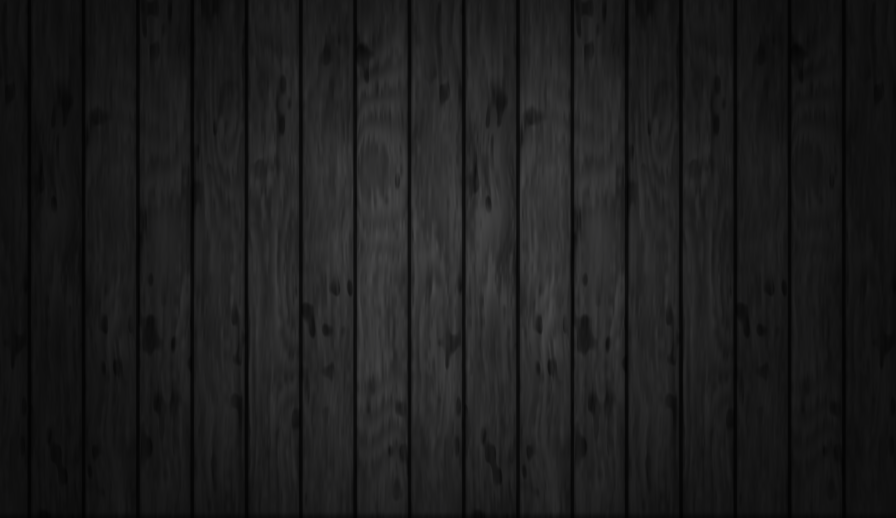
Write a Shadertoy shader that draws this texture.

```glsl
#define PLANKS 16.5
#define FIRST_SEAM 0.54
#define PLANK_CYCLE 8.0
#define SEAM_WIDTH 0.028
#define GRAIN_DEPTH 0.50
#define RING_DEPTH 0.13
#define FLECK_DEPTH 0.42
#define PLANK_VARIATION 0.14
#define CENTRE_LIGHT 0.225
#define EDGE_LIGHT 0.066
#define WOOD_TINT vec3(1.0, 1.0, 1.005)

float hash(vec2 p) {
    return fract(sin(dot(p, vec2(127.1, 311.7))) * 43758.5453);
}

float noise(vec2 p) {
    vec2 cell = floor(p), f = fract(p);
    f = f * f * (3.0 - 2.0 * f);
    float low = mix(hash(cell), hash(cell + vec2(1, 0)), f.x);
    float high = mix(hash(cell + vec2(0, 1)), hash(cell + vec2(1, 1)), f.x);
    return mix(low, high, f.y);
}

// Brightness factor of the wood; q is measured in plank widths
float woodGrain(vec2 q) {
    q.x += 0.10 * (noise(q * vec2(1.5, 0.9)) - 0.5);

    // Long fibres and short pores
    float fibres = 0.6 * noise(q * vec2(19.0, 1.3)) + 0.4 * noise(q * vec2(31.0, 5.0) + 17.0);
    float shade = 1.0 + GRAIN_DEPTH * (fibres - 0.5);

    // Stretched growth rings
    float rings = sin(38.0 * noise(q * vec2(1.8, 0.32) + 5.0) + 3.0 * fibres);
    shade += RING_DEPTH * rings * noise(q * vec2(2.0, 0.5) + 31.0);

    // Broad stains and dark worn flecks
    shade += 0.22 * (noise(q * vec2(2.5, 0.6) + 43.0) - 0.5);
    float patches = smoothstep(0.5, 0.8, noise(q * vec2(2.2, 0.8) + 71.0));
    float flecks = smoothstep(0.58, 0.82, noise(q * vec2(9.0, 2.6) + 97.0));
    return shade - FLECK_DEPTH * patches * flecks;
}

// Darkening of the joint between planks, with uneven soft shadows
float seamShade(float across, float along, float seed, float pixel) {
    float gap = min(across, 1.0 - across);
    float wear = noise(vec2(seed, along * 1.6));
    float line = 1.0 - smoothstep(SEAM_WIDTH - pixel * 0.5, SEAM_WIDTH + pixel, gap);
    float shadow = exp(-gap * mix(20.0, 11.0, wear));
    float bevel = exp(-pow((across - 0.085) / 0.025, 2.0));
    return (1.0 - 0.62 * line) * (1.0 - 0.38 * shadow) + 0.10 * bevel;
}

void mainImage(out vec4 fragColor, in vec2 fragCoord) {
    vec2 uv = fragCoord / iResolution.xy;
    vec2 p = fragCoord / iResolution.x * PLANKS - vec2(FIRST_SEAM, 0.0);
    float pixel = PLANKS / iResolution.x;

    // Each board has its own grain, recurring after a full cycle
    float board = mod(floor(p.x), PLANK_CYCLE);
    float seam = mod(floor(p.x + 0.5), PLANK_CYCLE);
    float across = fract(p.x);
    vec2 q = vec2(across + board * 7.0, p.y + board * 13.0);
    float shade = woodGrain(q);
    shade *= 1.0 + PLANK_VARIATION * (hash(vec2(board, 3.0)) - 0.5);
    shade *= seamShade(across, p.y, seam * 5.0, pixel);

    // Light pooled in the middle, fading to the sides
    float away = length((uv - 0.5) * vec2(2.0, 1.35));
    float light = mix(CENTRE_LIGHT, EDGE_LIGHT, smoothstep(0.0, 1.08, away));
    light *= mix(0.6, 1.0, smoothstep(0.0, 0.014, uv.y));

    fragColor = vec4(WOOD_TINT * light * max(shade, 0.0), 1.0);
}
```
